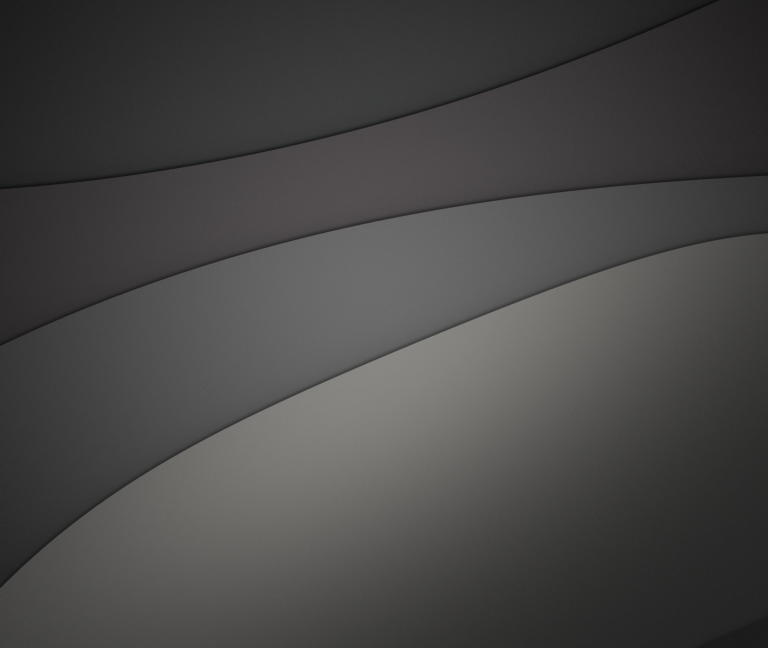
This background is drawn by a Shadertoy shader. Its source:

```glsl
// Overlapping dark sheets with curved upper edges under a soft spotlight.
// Each edge is a polynomial in x; sheets are painted from back to front,
// every one casting a thin shadow upward, with a faint grain over all.
#define ASPECT 1.185
#define LIGHT_POS vec2(0.58, 0.555)
#define LIGHT_FALLOFF 1.75
#define GLOW_POS vec2(0.60, 0.462)
#define GLOW_SPREAD vec2(2.2, 9.7)
#define SHADOW_CORE 0.0045
#define SHADOW_SOFT 0.018
#define GRAIN_SCALE 430.0
#define GRAIN_AMOUNT 0.008

// Sine-free hash
float hash(vec2 p) {
    vec3 q = fract(vec3(p.xyx) * 0.1031);
    q += dot(q, q.yzx + 33.33);
    return fract((q.x + q.y) * q.z);
}

// Approximate signed distance above the edge base + k.x*u + k.y*u^2 + ...
float edgeDistance(vec2 uv, float base, vec4 k) {
    float u = uv.x;
    float height = base + u * (k.x + u * (k.y + u * (k.z + u * k.w)));
    float slope = k.x + u * (2.0 * k.y + u * (3.0 * k.z + u * 4.0 * k.w));
    slope /= ASPECT;
    return (uv.y - height) / sqrt(1.0 + slope * slope);
}

// Darken what lies above the edge, then paint the sheet below it
vec3 addSheet(vec3 under, vec3 sheet, float dist, float strength) {
    float above = max(dist, 0.0);
    float core = exp(-pow(above / SHADOW_CORE, 2.0));
    float soft = exp(-above / SHADOW_SOFT);
    under *= 1.0 - strength * (0.38 * core + 0.17 * soft);
    float aa = 0.8 / iResolution.y;
    return mix(sheet, under, smoothstep(-aa, aa, dist));
}

void mainImage(out vec4 fragColor, in vec2 fragCoord) {
    vec2 uv = fragCoord / iResolution.xy;
    vec2 p = vec2(uv.x * ASPECT, uv.y);

    // Round spotlight shared by the three rear sheets
    float spot = exp(-LIGHT_FALLOFF * pow(length(p - LIGHT_POS), 1.74));
    vec3 charcoal = vec3(0.296, 0.302, 0.298) * spot;
    vec3 plum = vec3(0.350, 0.333, 0.338) * spot;
    vec3 slate = vec3(0.422, 0.424, 0.421) * spot;

    // Oblong glow lying along the edge of the front sheet
    vec2 offset = p - GLOW_POS;
    vec2 along = normalize(vec2(0.82, 0.57));
    vec2 across = vec2(along.y, -along.x);
    vec2 local = vec2(dot(offset, along), dot(offset, across));
    float glow = exp(-dot(GLOW_SPREAD, local * local));
    vec3 front = mix(vec3(0.141, 0.140, 0.139), vec3(0.535, 0.530, 0.514), glow);
    vec3 corner = vec3(0.110, 0.108, 0.108);

    // Distances to the sheet edges, from top to bottom
    float plumEdge = edgeDistance(uv, 0.708, vec4(0.084, 0.243, 0.0, 0.0));
    float slateEdge = edgeDistance(uv, 0.466, vec4(0.565, -0.400, 0.098, 0.0));
    float frontEdge = edgeDistance(uv, 0.092, vec4(1.195, -1.701, 1.921, -0.867));
    float cornerEdge = edgeDistance(uv, -0.467, vec4(0.516, 0.0, 0.0, 0.0));

    // Stack from back to front
    vec3 color = charcoal;
    color = addSheet(color, plum, plumEdge, 1.1);
    color = addSheet(color, slate, slateEdge, 0.9);
    color = addSheet(color, front, frontEdge, 0.75);
    color = addSheet(color, corner, cornerEdge, 0.25);

    // Fine grain
    color += GRAIN_AMOUNT * (hash(floor(p * GRAIN_SCALE)) - 0.5);
    fragColor = vec4(clamp(color, 0.0, 1.0), 1.0);
}
```
